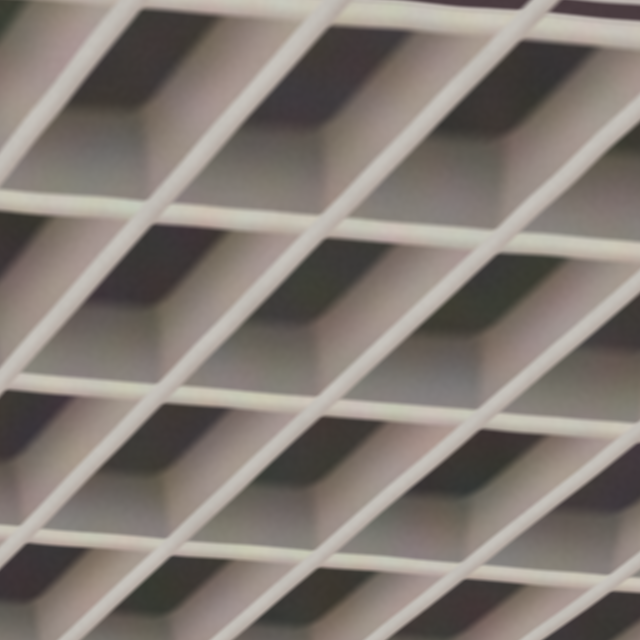
Give the GLSL for this pattern, as a WebGL 2 fragment shader.

```glsl
#version 300 es
precision highp float;
// Slanted egg-crate ceiling grille in perspective: pale bars over deep, softly lit cells.

uniform vec2 u_resolution;
out vec4 fragColor;

vec2 hash2(vec2 p) {
    vec3 q = fract(p.xyx * vec3(0.1031, 0.103, 0.0973));
    q += dot(q, q.yzx + 33.33);
    return fract((q.xx + q.yz) * q.zy);
}

float gradientCorner(vec2 cell, vec2 offset) {
    return dot(hash2(cell + 50.0) * 2.0 - 1.0, offset);
}

float gradientNoise(vec2 p) {
    vec2 i = floor(p), f = fract(p);
    vec2 w = f * f * f * (f * (f * 6.0 - 15.0) + 10.0);
    vec2 e = vec2(1.0, 0.0);
    return mix(
        mix(gradientCorner(i, f), gradientCorner(i + e, f - e), w.x),
        mix(gradientCorner(i + e.yx, f - e.yx), gradientCorner(i + 1.0, f - 1.0), w.x),
        w.y);
}

// Inverse perspective: canvas point (y down) to grille column and row.
vec2 grilleCoords(vec2 p) {
    vec2 columnStep = vec2(0.298, 0.0247);
    vec2 rowStep = vec2(-0.255, 0.348) - 0.1 * p;
    vec2 d = p - vec2(0.513, 0.017);
    float det = columnStep.x * rowStep.y - columnStep.y * rowStep.x;
    return vec2(d.x * rowStep.y - d.y * rowStep.x,
                columnStep.x * d.y - columnStep.y * d.x) / det;
}

// Dark opening, lower wall and right wall of one cell.
vec3 cellColor(vec2 uv, vec2 id, vec2 p) {
    vec2 vary = hash2(id + 17.0);
    vec2 corner = vec2(0.49, 0.51) + (vary - 0.5) * 0.05;
    vec2 t = (uv - corner) / (1.0 - corner);

    vec3 lowerWall = mix(vec3(0.36, 0.335, 0.305), vec3(0.53, 0.505, 0.485),
                         smoothstep(-0.05, 0.9, t.y));
    vec3 rightWall = mix(vec3(0.43, 0.385, 0.35), vec3(0.655, 0.6, 0.57),
                         smoothstep(-0.1, 0.85, t.x));
    rightWall *= 1.0 - 0.1 * smoothstep(0.35, 0.95, uv.y);
    vec3 wall = mix(lowerWall, rightWall, smoothstep(-0.1, 0.12, t.x - t.y));

    vec3 opening = mix(vec3(0.215, 0.215, 0.19), vec3(0.235, 0.205, 0.21), vary.x);
    opening *= 0.92 + 0.2 * vary.y;

    // The opening has a rounded inner corner.
    vec2 q = uv - corner + 0.09;
    float edge = length(max(q, 0.0)) + min(max(q.x, q.y), 0.0) - 0.09;
    vec3 color = mix(opening, wall, smoothstep(-0.055, 0.06, edge));

    vec3 tint = vec3(gradientNoise(p * 11.0), gradientNoise(p * 11.0 + 7.3),
                     gradientNoise(p * 11.0 + 19.7));
    return color + tint * vec3(0.04, 0.03, 0.045);
}

void main() {
    vec2 p = gl_FragCoord.xy / u_resolution;
    p.y = 1.0 - p.y;
    vec2 grid = grilleCoords(p);
    grid += 0.012 * vec2(gradientNoise(p * 9.0), gradientNoise(p * 9.0 + 31.0));

    vec3 color = cellColor(fract(grid), floor(grid), p);
    vec2 offset = fract(grid + 0.5) - 0.5;
    vec2 dist = abs(offset);

    // Narrow shadow slit and pale border above the first row.
    float slit = smoothstep(0.045, 0.02, abs(grid.y + 0.1));
    vec3 border = mix(vec3(0.74, 0.71, 0.69), vec3(0.29, 0.235, 0.25), slit);
    color = mix(color, border, smoothstep(-0.03, -0.06, grid.y));

    // Cream cross bars, then the slanted bars over them.
    vec3 crossBar = mix(vec3(0.79, 0.775, 0.725), vec3(0.7, 0.645, 0.61),
                        smoothstep(-0.02, 0.06, offset.y));
    crossBar += 0.04 * vec3(gradientNoise(p * 17.0), gradientNoise(p * 17.0 + 5.0),
                            gradientNoise(p * 17.0 + 13.0));
    color = mix(color, crossBar, smoothstep(0.075, 0.035, dist.y));

    vec3 slantBar = mix(vec3(0.77, 0.755, 0.73), vec3(0.71, 0.665, 0.635),
                        smoothstep(-0.03, 0.075, offset.x));
    slantBar += 0.03 * gradientNoise(p * 14.0 + 41.0);
    color = mix(color, slantBar, smoothstep(0.1, 0.045, dist.x));

    // Fine surface grain.
    color += 0.012 * gradientNoise(p * 90.0);
    fragColor = vec4(clamp(color, 0.0, 1.0), 1.0);
}
```
